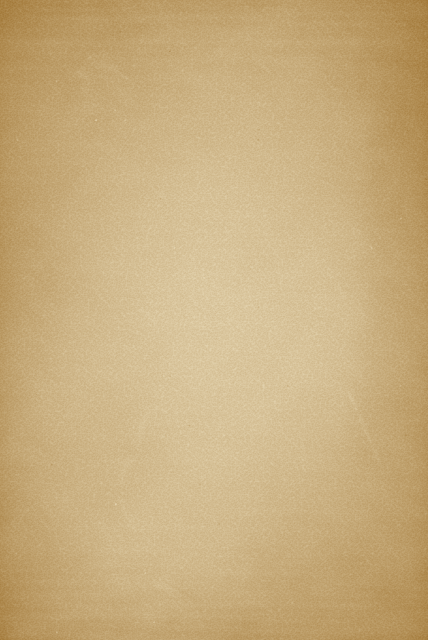
A WebGL 1 fragment shader for this texture:

```glsl
precision highp float;
uniform vec2 u_resolution;

vec2 hash2(vec2 cell) {
  vec3 q = fract(cell.xyx * vec3(0.1031, 0.103, 0.0973));
  q += dot(q, q.yzx + 33.33);
  return fract((q.xx + q.yz) * q.zy);
}

// Distance to the nearest scattered feature point
float cellular(vec2 p) {
  vec2 cell = floor(p);
  float nearest = 4.0;
  for (int j = -1; j <= 1; j++) {
    for (int i = -1; i <= 1; i++) {
      vec2 neighbour = cell + vec2(float(i), float(j));
      vec2 d = neighbour + hash2(neighbour) - p;
      nearest = min(nearest, dot(d, d));
    }
  }
  return sqrt(nearest);
}

float layeredSines(vec2 p) {
  float sum = 0.0;
  float weight = 0.5;
  for (int i = 0; i < 6; i++) {
    p += 0.7 * sin(p.yx * 1.3 + float(i) * 1.9);
    sum += weight * sin(p.x) * cos(p.y);
    p = mat2(1.2, 1.3, -1.3, 1.2) * p;
    weight *= 0.65;
  }
  return sum;
}

float blob(vec2 uv, vec2 center, vec2 radius) {
  vec2 d = (uv - center) / radius;
  return exp(-dot(d, d));
}

float crease(vec2 p, vec2 a, vec2 b, float width) {
  vec2 along = b - a;
  float t = clamp(dot(p - a, along) / dot(along, along), 0.0, 1.0);
  float d = length(p - a - along * t) / width;
  return exp(-d * d);
}

void main() {
  vec2 uv = gl_FragCoord.xy / u_resolution;
  vec2 p = gl_FragCoord.xy / u_resolution.y;
  float mottle = layeredSines(p * 13.0 + 2.0);
  float fineMottle = layeredSines(p * 42.0 + 7.0);

  // Broad glow and darkened borders
  vec2 q = (uv - vec2(0.5, 0.48)) / vec2(0.5, 0.52);
  q += 0.05 * vec2(sin(uv.y * 9.0 + 1.0), sin(uv.x * 7.0));
  float r2 = dot(q, q);
  float tone = 1.07 - 0.93 * r2 / (1.0 + 0.3 * r2);
  vec2 border = min(uv, 1.0 - uv);
  tone -= 0.17 * exp(-border.x / 0.035) + 0.13 * exp(-border.y / 0.03);

  // Uneven ageing
  tone += 0.12 * blob(uv, vec2(0.12, 0.38), vec2(0.16, 0.13));
  tone += 0.12 * blob(uv, vec2(0.34, 0.15), vec2(0.22, 0.09));
  tone += 0.09 * blob(uv, vec2(0.78, 0.52), vec2(0.10, 0.18));
  tone -= 0.12 * blob(uv, vec2(0.07, 0.66), vec2(0.12, 0.13));
  tone -= 0.12 * blob(uv, vec2(0.93, 0.90), vec2(0.11, 0.06));
  tone -= 0.08 * blob(uv, vec2(0.30, 0.29), vec2(0.10, 0.09));
  float stainEdge = uv.x - 0.85 - 0.02 * sin(uv.y * 8.0 + 2.0) - 0.03 * mottle;
  tone -= 0.10 * smoothstep(-0.04, 0.04, stainEdge)
        * smoothstep(0.22, 0.32, uv.y) * smoothstep(0.98, 0.8, uv.y);
  float outer = smoothstep(0.2, 1.0, r2);
  tone += mottle * (0.03 + 0.05 * outer) + fineMottle * (0.035 + 0.03 * outer);

  // Pale, broken stain outlines and creases
  vec2 bent = p + 0.007 * vec2(mottle, -mottle) + 0.006 * vec2(fineMottle, -fineMottle);
  float ring = length((bent - vec2(0.112, 0.868)) / vec2(1.4, 1.0)) - 0.019;
  float marks = 0.8 * exp(-ring * ring / 0.00002);
  marks += crease(bent, vec2(0.235, 0.355), vec2(0.18, 0.23), 0.004) * 0.7;
  marks += crease(bent, vec2(0.18, 0.23), vec2(0.21, 0.17), 0.005) * 0.5;
  marks += crease(bent, vec2(0.548, 0.385), vec2(0.59, 0.28), 0.003);
  marks += crease(bent, vec2(0.19, 0.535), vec2(0.245, 0.495), 0.004) * 0.7;
  marks += crease(bent, vec2(0.14, 0.905), vec2(0.23, 0.87), 0.005) * 0.7;
  marks += crease(bent, vec2(0.22, 0.94), vec2(0.40, 0.91), 0.006) * 0.6;
  marks += crease(bent, vec2(0.25, 0.085), vec2(0.32, 0.045), 0.006) * 0.7;
  marks += crease(p, vec2(0.045, 0.215), vec2(0.13, 0.10), 0.0015) * 0.6;
  tone += 0.14 * marks * smoothstep(-0.35, 0.25, fineMottle);

  // Faint, broken horizontal streaks
  float streaks = cellular(vec2(p.x * 5.0, p.y * 75.0)) - 0.48;
  tone += streaks * (0.05 + 0.10 * smoothstep(0.32, 0.49, abs(uv.y - 0.5)));

  // Fine paper tooth, slanted fibres and tiny flecks
  float grain = cellular(p * vec2(340.0, 400.0)) - 0.48;
  float fibre = cellular(mat2(0.8, -0.6, 0.6, 0.8) * p * vec2(150.0, 270.0)) - 0.48;
  float weave = sin(dot(p, vec2(560.0, 720.0)) + 5.0 * fineMottle);
  tone += 0.33 * grain + 0.19 * fibre + 0.022 * weave;
  vec2 fleckCell = floor(p * 65.0);
  vec2 seed = hash2(fleckCell + 17.0);
  float fleck = length(fract(p * 65.0) - 0.2 - 0.6 * seed.yx);
  tone += (seed.y - 0.45) * 0.9 * step(0.975, seed.x) * smoothstep(0.15, 0.04, fleck);

  // Dark ochre to warm cream
  tone = clamp(tone, -0.5, 1.25);
  vec3 color = mix(vec3(0.71, 0.575, 0.355), vec3(0.85, 0.77, 0.61), tone);
  gl_FragColor = vec4(color, 1.0);
}
```
